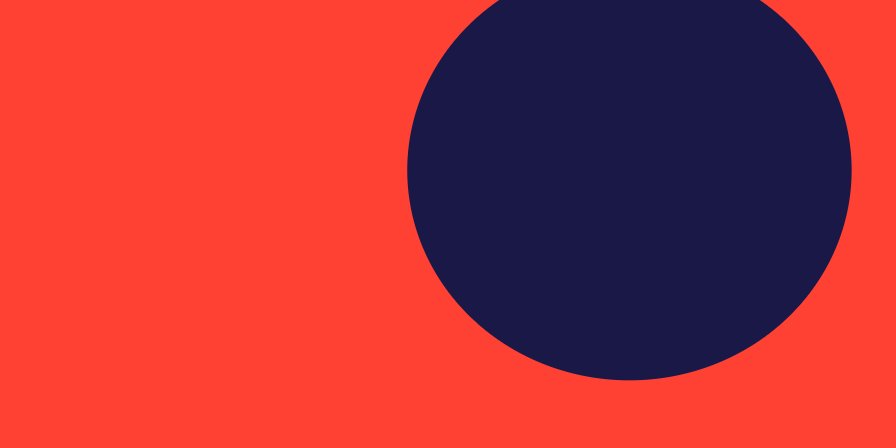
Reproduce this background procedurally as a Shadertoy shader.

```glsl
// A flat coral field with one large navy ellipse on the right, cut off by the
// top edge. The ellipse is an approximate signed distance, scaled by its
// gradient so that the rim stays evenly smooth at any canvas size.

// Signed distance to an axis-aligned ellipse, accurate near the rim
float ellipseDistance(vec2 p, vec2 radii) {
    float level = length(p / radii);
    float slope = length(p / (radii * radii));
    return level * (level - 1.0) / max(slope, 1e-4);
}

void mainImage(out vec4 fragColor, in vec2 fragCoord) {
    // Canvas units: height is 1, origin at the lower left
    vec2 p = fragCoord / iResolution.y;
    float pixel = 1.0 / iResolution.y;

    vec3 coral = vec3(1.0, 0.255, 0.2);
    vec3 navy = vec3(0.102, 0.094, 0.275);

    // Ellipse laid over the field with a one-pixel soft rim
    float d = ellipseDistance(p - vec2(1.405, 0.62), vec2(0.496, 0.469));
    float coverage = clamp(0.5 - d / pixel, 0.0, 1.0);

    fragColor = vec4(mix(coral, navy, coverage), 1.0);
}
```
